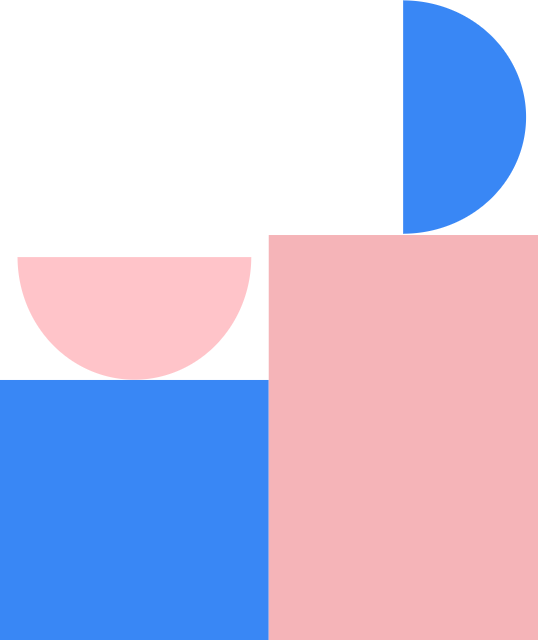
This background is drawn by a Shadertoy shader. Its source:

```glsl
const vec3 WHITE = vec3(1.0);
const vec3 BLUE  = vec3(0.224, 0.529, 0.961);
const vec3 ROSE  = vec3(0.961, 0.706, 0.722);
const vec3 BLUSH = vec3(1.0, 0.769, 0.788);

// Lengths are in canvas heights
const float COLUMN_SPLIT = 0.4199;
const float ROSE_TOP = 0.6328;
const float BLUE_TOP = 0.4063;

// Half ellipses: middle of the flat side, then radii
const vec2 BOWL_CENTER = vec2(0.2100, 0.5983);
const vec2 BOWL_RADII  = vec2(0.1826, 0.1916);
const vec2 DOME_CENTER = vec2(0.6299, 0.8171);
const vec2 DOME_RADII  = vec2(0.1921, 0.1823);

// Approximate signed distance to an axis-aligned ellipse
float ellipseDistance(vec2 p, vec2 radii) {
    float k = length(p / radii);
    return k * (k - 1.0) / max(length(p / (radii * radii)), 1e-4);
}

// Ellipse cut through its centre, kept on the side facing `side`
float halfEllipse(vec2 p, vec2 radii, vec2 side) {
    return max(ellipseDistance(p, radii), -dot(p, side));
}

// Antialiased coverage, one pixel wide
float coverage(float d) {
    return clamp(0.5 - d * iResolution.y, 0.0, 1.0);
}

void mainImage(out vec4 fragColor, in vec2 fragCoord) {
    vec2 p = fragCoord / iResolution.y;
    vec3 color = WHITE;

    // Half ellipses
    float bowl = halfEllipse(p - BOWL_CENTER, BOWL_RADII, vec2(0.0, -1.0));
    float dome = halfEllipse(p - DOME_CENTER, DOME_RADII, vec2(1.0, 0.0));
    color = mix(color, BLUSH, coverage(bowl));
    color = mix(color, BLUE, coverage(dome));

    // Blocks rising from the lower edge
    float blueBlock = max(p.x - COLUMN_SPLIT, p.y - BLUE_TOP);
    float roseBlock = max(COLUMN_SPLIT - p.x, p.y - ROSE_TOP);
    color = mix(color, BLUE, coverage(blueBlock));
    color = mix(color, ROSE, coverage(roseBlock));

    fragColor = vec4(color, 1.0);
}
```
